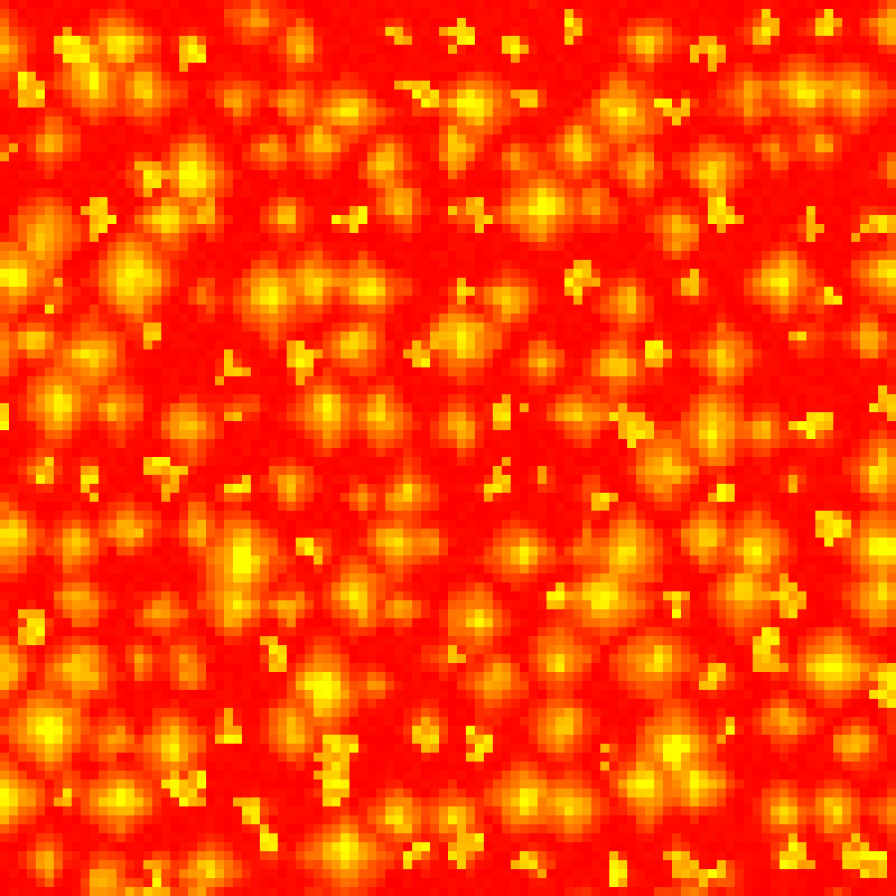
Reproduce this texture procedurally as a WebGL 2 fragment shader.

```glsl
#version 300 es
precision highp float;
// Blocky lava field: glowing yellow cones and ragged flecks on red, drawn on a coarse square grid.

#define BLOCKS 100.0       // square blocks across the canvas
#define SPOTS 14.0         // spot lattice cells across the canvas
#define JITTER 0.55        // how far spots stray inside their lattice cell
#define SLOPE 0.158        // heat lost per block away from a spot
#define PEAK_MIN 0.46
#define PEAK_MAX 1.05
#define FLECK_SHARE 0.36   // part of the spots that are small hard flecks
#define DIAMOND 0.6        // 0 = round spots, 1 = diamond spots
#define RAGGED 1.5         // edge roughness in blocks
#define GRAIN 0.12         // heat variation from block to block
#define CORE_STEP 0.13     // extra heat of the hard core in broad spots

uniform vec2 u_resolution;
out vec4 fragColor;

float hash(vec2 p) {
  vec3 q = fract(vec3(p.xyx) * 0.1031);
  q += dot(q, q.yzx + 33.33);
  return fract((q.x + q.y) * q.z);
}

float valueNoise(vec2 p) {
  vec2 i = floor(p), f = fract(p);
  f = f * f * (3.0 - 2.0 * f);
  return mix(mix(hash(i), hash(i + vec2(1, 0)), f.x),
             mix(hash(i + vec2(0, 1)), hash(i + vec2(1, 1)), f.x), f.y);
}

// Distance between a circle's and a diamond's, with a slight stretch along the axes
float spotDistance(vec2 offset, float stretch) {
  offset = abs(offset * vec2(stretch, 1.0 / stretch));
  return mix(length(offset), offset.x + offset.y, DIAMOND);
}

// Heat of one block: the hottest of the spots around it
float blockHeat(vec2 block) {
  float pitch = BLOCKS / SPOTS;
  vec2 centre = block + 0.5;
  float rough = valueNoise(block * 0.6 + 71.0) - 0.5;
  float grain = hash(block + 211.0) - 0.5;
  float heat = 0.02;

  for (int y = -1; y <= 1; y++) {
    float row = floor(centre.y / pitch) + float(y);
    float shift = 0.5 * mod(row, 2.0);
    for (int x = -1; x <= 1; x++) {
      float column = floor(centre.x / pitch - shift) + float(x);
      vec2 id = vec2(column, row) + 40.0;
      vec2 jitter = (vec2(hash(id), hash(id + 97.3)) - 0.5) * JITTER;
      vec2 offset = centre - (vec2(column + shift, row) + 0.5 + jitter) * pitch;
      float stretch = mix(0.88, 1.14, hash(id + 151.7));
      float d = max(spotDistance(offset, stretch) + RAGGED * rough, 0.0);

      // Small and large spots tend to alternate
      float large = mod(column + floor(row * 0.5), 2.0);
      float size = mix(hash(id + 311.9), large, 0.25);
      bool fleck = hash(id + 433.1) < FLECK_SHARE * mix(1.6, 0.4, large);

      // Hard ragged core, a little off the middle
      vec2 lean = vec2(hash(id + 517.3), hash(id + 619.9)) - 0.5;
      float edge = spotDistance(offset - 2.0 * lean, stretch) + 3.0 * rough + 1.3 * grain;
      bool core = edge < mix(1.0, 2.1, hash(id + 733.7));

      // Linear cone of heat around the core
      float peak = fleck ? mix(0.3, 0.58, size) : mix(PEAK_MIN, PEAK_MAX, size);
      float glow = peak - SLOPE * d;
      if (core) glow = fleck ? 0.82 + 0.32 * grain : glow + CORE_STEP;
      heat = max(heat, glow);
    }
  }
  return clamp(heat + GRAIN * grain * (0.6 + 0.6 * heat), 0.0, 1.0);
}

void main() {
  // Blend neighbouring blocks over one pixel at their shared edges
  vec2 p = gl_FragCoord.xy / u_resolution * BLOCKS;
  vec2 halfPixel = 0.5 * BLOCKS / u_resolution;
  vec2 low = floor(p - halfPixel);
  vec2 high = floor(p + halfPixel);
  vec2 blend = clamp((p + halfPixel - high) / (2.0 * halfPixel), 0.0, 1.0);
  float bottom = mix(blockHeat(low), blockHeat(vec2(high.x, low.y)), blend.x);
  float top = mix(blockHeat(vec2(low.x, high.y)), blockHeat(high), blend.x);

  // Red through orange to yellow
  fragColor = vec4(1.0, mix(bottom, top, blend.y), 0.0, 1.0);
}
```
